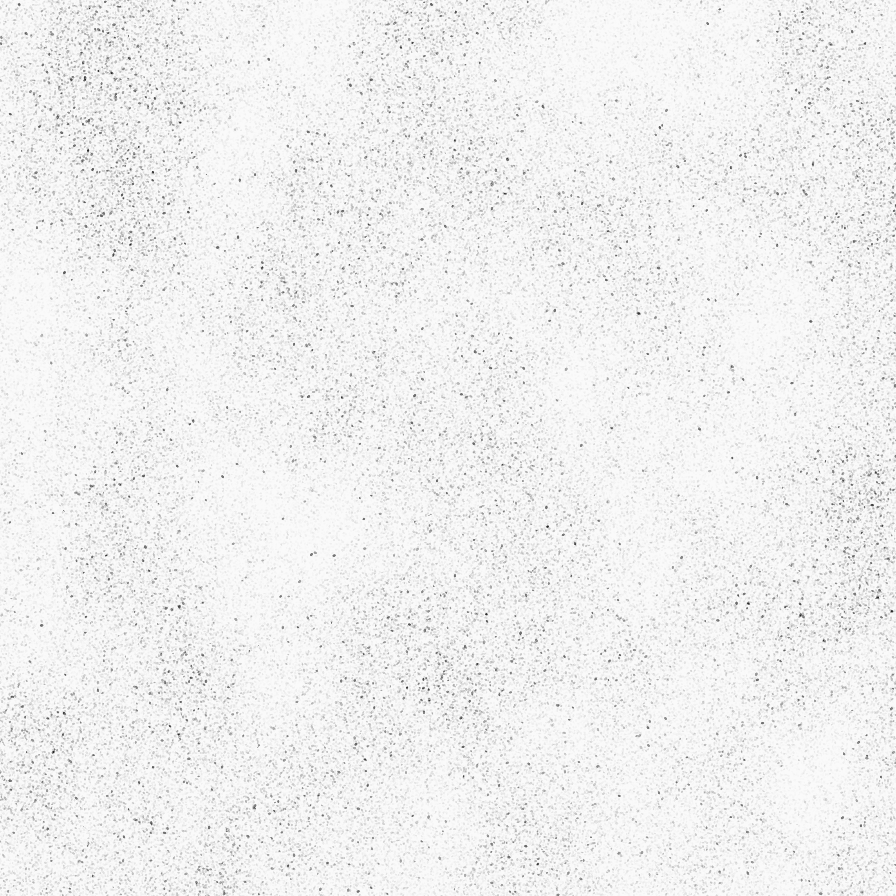
Reproduce this texture procedurally as a Shadertoy shader.

```glsl
// Pale, dusty paper: fine grey grain with rare dark specks on near-white.
// Two layers of cellular grains are summed; layered, rotated sines
// form soft clouds that thicken or thin the grain.

#define PAPER 0.982         // brightness of the bare ground
#define DUST_CELLS 400.0    // dust grains across the canvas
#define DUST_DARKNESS 0.046 // mean darkness of a dust grain
#define SPECK_CELLS 270.0   // speck cells across the canvas
#define SPECK_SHARE 0.045   // share of cells holding a speck
#define SPECK_DARKNESS 0.55 // darkness of the strongest speck
#define CLOUD_SCALE 1.7     // broadest cloud waves across the canvas
#define CLOUD_CONTRAST 0.45 // variation of grain density

const float TAU = 6.28318;

vec3 hash3(vec2 cell) {
    vec3 h = fract(vec3(cell.xyx) * vec3(0.1031, 0.1030, 0.0973));
    h += dot(h, h.yxz + 33.33);
    return fract((h.xxy + h.yzz) * h.zyx);
}

// Density of the grain, about 1 on average
float cloudDensity(vec2 uv) {
    vec2 p = uv * vec2(1.0, 0.75) * CLOUD_SCALE * TAU;
    mat2 turn = mat2(0.737, 0.676, -0.676, 0.737);
    float sum = 0.0, weight = 1.0;
    for (int i = 0; i < 7; i++) {
        p = turn * p + vec2(1.7, 4.1);
        vec2 q = p + 0.8 * sin(p.yx * 0.7 + float(i));
        sum += weight * sin(q.x) * cos(q.y);
        p *= 1.45;
        weight *= 0.75;
    }
    return clamp(1.0 + CLOUD_CONTRAST * sum, 0.35, 2.2);
}

// Soft-edged, slightly oval coverage of one grain
float grainShape(vec2 offset, float radius, float angle, float pixel) {
    vec2 axis = vec2(cos(angle), sin(angle));
    vec2 local = vec2(dot(offset, axis), dot(offset, vec2(-axis.y, axis.x)));
    float d = length(local * vec2(0.85, 1.18)) - radius;
    float soft = max(0.5 * pixel, 0.08);
    return 1.0 - smoothstep(-soft, soft, d);
}

// Dense grains whose darkness falls off exponentially
float dustLayer(vec2 uv, float density) {
    vec2 p = uv * DUST_CELLS;
    float pixel = DUST_CELLS / iResolution.y, sum = 0.0;
    for (int y = -1; y <= 1; y++)
    for (int x = -1; x <= 1; x++) {
        vec2 cell = floor(p) + vec2(x, y);
        vec3 place = hash3(cell + 17.0);
        vec3 kind = hash3(cell + 631.0);
        float radius = mix(0.36, 0.60, kind.y);
        float darkness = -log(max(kind.x, 0.001)) * DUST_DARKNESS;
        sum += darkness * grainShape(p - cell - place.xy, radius, place.z * TAU, pixel);
    }
    return sum * density;
}

// Scattered dark specks, more frequent inside the clouds
float speckLayer(vec2 uv, float density) {
    vec2 p = uv * SPECK_CELLS;
    float pixel = SPECK_CELLS / iResolution.y, sum = 0.0;
    for (int y = -1; y <= 1; y++)
    for (int x = -1; x <= 1; x++) {
        vec2 cell = floor(p) + vec2(x, y);
        vec3 place = hash3(cell + 251.0);
        vec3 kind = hash3(cell + 907.0);
        float present = step(kind.x, SPECK_SHARE * density * density);
        float radius = mix(0.24, 0.46, kind.y);
        float darkness = SPECK_DARKNESS * mix(0.25, 1.0, kind.z * kind.z);
        sum += present * darkness * grainShape(p - cell - place.xy, radius, place.z * TAU, pixel);
    }
    return sum;
}

void mainImage(out vec4 fragColor, in vec2 fragCoord) {
    vec2 uv = fragCoord / iResolution.y;
    float density = cloudDensity(uv);
    float grey = PAPER - dustLayer(uv, density) - speckLayer(uv, density);
    fragColor = vec4(vec3(clamp(grey, 0.15, 1.0)), 1.0);
}
```
